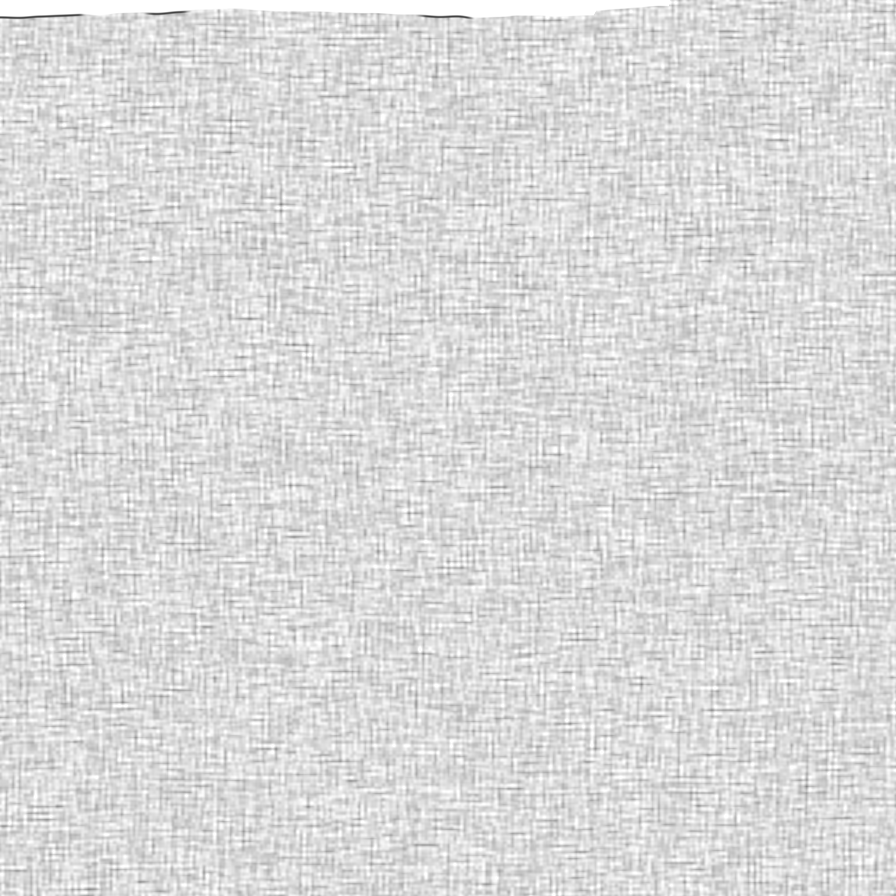
Reproduce this texture procedurally as a Shadertoy shader.

```glsl
// Pale grey linen: crossing threads of uneven tone over fine grain,
// with a torn upper edge that shows white and a broken dark rim.
// Threads are staggered stretched noise, sharpened against their neighbours.
#define THREADS 280.0       // thread rows per canvas height
#define SEGMENTS 46.0       // tone changes along one thread
#define GRAIN 250.0         // grain cells per canvas height
#define BASE_TONE 0.857
#define WEFT_CONTRAST 0.165 // horizontal threads
#define WARP_CONTRAST 0.145 // vertical threads
#define GRAIN_CONTRAST 0.145
#define RIB_CONTRAST 0.06   // regular share of the weave
#define CRISPNESS 0.21      // how far a thread stands off its neighbours
#define GAP_DARKNESS 0.07   // occasional dark gaps between threads
#define RIM_WIDTH 0.0022
#define RIM_TONE 0.25

const float TAU = 6.28318;

float hash(vec2 p) {
    vec3 q = fract(p.xyx * 0.1031);
    q += dot(q, q.yzx + 33.33);
    return fract((q.x + q.y) * q.z);
}

float valueNoise(vec2 p) {
    vec2 cell = floor(p);
    vec2 f = fract(p);
    f = f * f * (3.0 - 2.0 * f);
    float low = mix(hash(cell), hash(cell + vec2(1, 0)), f.x);
    float high = mix(hash(cell + vec2(0, 1)), hash(cell + vec2(1, 1)), f.x);
    return mix(low, high, f.y);
}

// Centred tone along a single thread; each row starts at its own offset.
float threadTone(float along, float row) {
    float x = along * SEGMENTS + 17.0 * hash(vec2(row, 71.0));
    float cell = floor(x);
    float f = smoothstep(0.0, 1.0, fract(x));
    return mix(hash(vec2(cell, row)), hash(vec2(cell + 1.0, row)), f) - 0.5;
}

// Parallel threads running along p.x, sharpened and blended across p.y.
float threads(vec2 p, float seed) {
    float drift = 0.3 * sin(p.x * 9.0 + seed) + 0.2 * sin(p.x * 23.0 + p.y * 7.0);
    float y = p.y * THREADS + drift + seed;
    float row = floor(y);
    float f = smoothstep(0.0, 1.0, fract(y));
    float before = threadTone(p.x, row - 1.0);
    float lower = threadTone(p.x, row);
    float upper = threadTone(p.x, row + 1.0);
    float after = threadTone(p.x, row + 2.0);
    float lowerCrisp = lower - CRISPNESS * (before + upper);
    float upperCrisp = upper - CRISPNESS * (lower + after);
    return mix(lowerCrisp, upperCrisp, f) + RIB_CONTRAST * cos(0.5 * TAU * y);
}

// Fine speckle, sharpened along both diagonals.
float grainTone(vec2 p) {
    float around = valueNoise(p + vec2(1, 1)) + valueNoise(p - vec2(1, 1))
                 + valueNoise(p + vec2(1, -1)) + valueNoise(p - vec2(1, -1)) - 2.0;
    return valueNoise(p) - 0.5 - 0.6 * CRISPNESS * around;
}

float clothTone(vec2 p) {
    float weft = threads(p, 3.0);
    float warp = threads(p.yx, 411.0);
    float tone = BASE_TONE;
    tone += WEFT_CONTRAST * weft;
    tone += WARP_CONTRAST * warp;
    tone += GRAIN_CONTRAST * grainTone(p * GRAIN + 90.0);
    tone -= GAP_DARKNESS * smoothstep(0.3, 0.6, -weft);
    tone -= 0.5 * GAP_DARKNESS * smoothstep(0.3, 0.6, -warp);
    return tone;
}

// Depth of the tear below the top of the canvas.
float tearDepth(float x) {
    float depth = 0.015 + 0.004 * cos(TAU * x / 0.55);
    depth += 0.003 * (valueNoise(vec2(x * 45.0, 5.0)) - 0.5);
    depth -= 0.005 * smoothstep(0.662, 0.666, x);
    return depth - 0.025 * smoothstep(0.746, 0.75, x);
}

void mainImage(out vec4 fragColor, in vec2 fragCoord) {
    vec2 uv = fragCoord / iResolution.y;
    float pixel = 1.0 / iResolution.y;

    float tone = clothTone(uv);

    // Broken dark rim just under the tear, then white above it.
    float above = uv.y - (1.0 - tearDepth(uv.x));
    float rim = smoothstep(-RIM_WIDTH - pixel, -RIM_WIDTH + pixel, above);
    float broken = smoothstep(0.55, 0.7, valueNoise(vec2(uv.x * 16.0, 23.0)));
    tone = mix(tone, RIM_TONE, rim * broken);
    tone = mix(tone, 1.0, smoothstep(-pixel, pixel, above));

    fragColor = vec4(vec3(clamp(tone, 0.0, 1.0)), 1.0);
}
```
